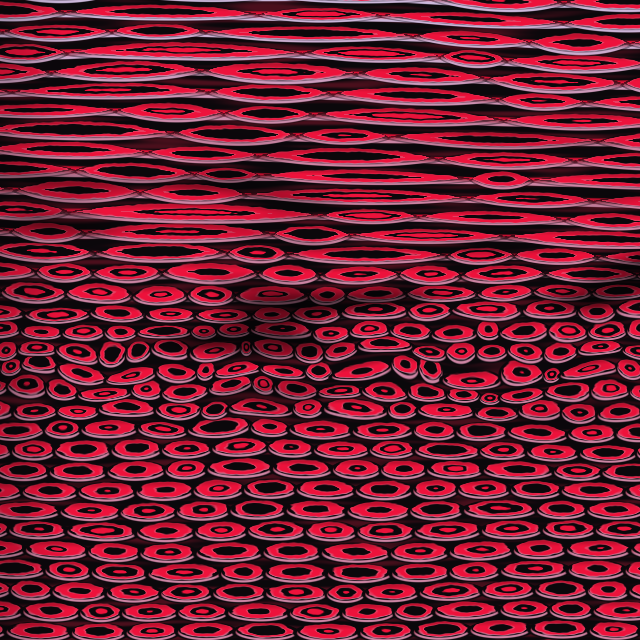
This texture is drawn by a WebGL 1 fragment shader. Its source:

```glsl
precision highp float;

uniform vec2 u_resolution;

const float ROWS = 32.0;
const float CELLS_BOTTOM = 11.5;
const float CELLS_MIDDLE = 17.0;
const float CELLS_TOP = 4.6;
const float CHAOS_HEIGHT = 0.43;
const float CHAOS_SPREAD = 0.10;
const float TILT = 0.018;
const float LIP_DROP = 0.24;
const float ROUGHNESS = 0.13;

const vec3 INK = vec3(0.045, 0.03, 0.045);
const vec3 MAROON = vec3(0.29, 0.06, 0.11);
const vec3 CRIMSON = vec3(0.52, 0.04, 0.11);
const vec3 RED = vec3(0.93, 0.07, 0.23);
const vec3 ROSE = vec3(0.88, 0.36, 0.48);
const vec3 PINK = vec3(0.80, 0.52, 0.64);
const vec3 LILAC = vec3(0.80, 0.72, 0.86);

float hash(vec2 p) {
  return fract(sin(dot(p, vec2(127.1, 311.7))) * 43758.545);
}

float gradientDot(vec2 corner, vec2 offset) {
  float angle = 6.28318 * hash(corner);
  return dot(vec2(cos(angle), sin(angle)), offset);
}

float noise(vec2 p) {
  vec2 i = floor(p), f = fract(p);
  vec2 w = f * f * f * (f * (f * 6.0 - 15.0) + 10.0);
  float low = mix(gradientDot(i, f), gradientDot(i + vec2(1, 0), f - vec2(1, 0)), w.x);
  float high = mix(gradientDot(i + vec2(0, 1), f - vec2(0, 1)), gradientDot(i + 1.0, f - 1.0), w.x);
  return mix(low, high, w.y);
}

float chaosAt(float y) {
  float t = (y - CHAOS_HEIGHT) / CHAOS_SPREAD;
  return exp(-t * t);
}

float strandAt(float y) {
  return smoothstep(0.46, 0.68, y);
}

// Coverage of the region where d is below the radius
float inside(float d, float radius, float blur) {
  return 1.0 - smoothstep(radius - blur, radius + blur, d);
}

// Oval that sharpens into a pointed lens
float lens(vec2 q, float pointed) {
  return mix(length(q), abs(q.y) + q.x * q.x, pointed);
}

// Irregular division between neighbouring cells
float cellEdge(float i, float row, float jitter) {
  return i + jitter * (hash(vec2(i, row)) - 0.5);
}

vec3 paintCell(vec3 color, vec2 q, vec2 size, float seed, float strand, float rough, vec3 highlight) {
  float pointed = 0.55 * strand;
  float d = lens(q, pointed);
  float lip = lens(q + vec2(0.0, LIP_DROP), pointed);
  float blur = 0.8 * length(q / size) / max(length(q), 0.05) / u_resolution.y;
  float body = d + rough * ROUGHNESS;
  float core = mix(0.34, 0.62, fract(seed * 17.3));
  float pupil = core * mix(0.25, 0.65, fract(seed * 31.7)) * step(0.45, fract(seed * 53.1));
  float below = smoothstep(0.3, -0.8, q.y);

  // Shadow, lower lip and dark seam
  color = mix(color, INK, inside(lip, 1.12, blur) * (1.0 - 0.6 * strand));
  color = mix(color, mix(CRIMSON, highlight, below), inside(lip, 0.99, blur));
  color = mix(color, INK, inside(d, 0.97, blur) * (1.0 - 0.55 * strand));

  // Glossy ring with pale edges
  float edge = smoothstep(0.72, 0.88, body) * (0.35 + 0.65 * below);
  vec3 ring = mix(RED, mix(ROSE, highlight, below), edge);
  ring = mix(ring, CRIMSON, 0.45 * smoothstep(0.1, 0.8, q.y));
  color = mix(color, ring, inside(body, 0.88, blur));

  // Dark core and bright pupil
  color = mix(color, ROSE, 0.6 * inside(body, core + 0.06, blur));
  color = mix(color, INK, inside(body, core, blur));
  return mix(color, RED, inside(body, pupil, blur) * step(0.01, pupil));
}

void main() {
  vec2 uv = gl_FragCoord.xy / u_resolution;
  float chaos = chaosAt(uv.y);
  vec2 p = uv;
  p.y += TILT * uv.x * strandAt(uv.y) + 0.010 * noise(uv * vec2(3.0, 5.0));
  p.y += chaos * 0.022 * noise(uv * vec2(9.0, 14.0));
  float rough = noise(uv * vec2(45.0, 130.0)) + 0.5 * noise(uv * vec2(110.0, 210.0));
  vec3 highlight = mix(PINK, LILAC, smoothstep(0.75, 1.0, uv.y));
  vec3 color = mix(INK, MAROON, smoothstep(-0.1, 0.5, noise(p * vec2(6.0, 90.0))));

  // Upper rows overlap the rows below
  for (int j = -1; j <= 1; j++) {
    float row = floor(p.y * ROWS) + float(j);
    float height = (row + 0.5) / ROWS;
    float strand = strandAt(height);
    float disorder = chaosAt(height);
    float v = 2.0 * (p.y * ROWS - row - 0.5);

    // Continuous strand joining the lenses
    float thick = 0.40 + 0.3 * noise(vec2(p.x * 5.0, row * 3.7));
    vec3 band = mix(RED, highlight, smoothstep(0.05, -thick, v));
    band = mix(band, CRIMSON, smoothstep(0.0, thick, v));
    color = mix(color, band, strand * inside(abs(v + 0.16), thick, 1.6 * ROWS / u_resolution.y));

    float count = mix(mix(CELLS_BOTTOM, CELLS_MIDDLE, disorder), CELLS_TOP, strand);
    count *= 0.9 + 0.2 * hash(vec2(row, 4.0));
    float jitter = mix(0.3, 0.75, max(strand, disorder));
    float x = p.x * count + 9.0 * hash(vec2(row, 8.0));
    for (int k = -1; k <= 1; k++) {
      float cell = floor(x) + float(k);
      float left = cellEdge(cell, row, jitter);
      float right = cellEdge(cell + 1.0, row, jitter);
      float seed = hash(vec2(cell + 13.0, row + 29.0));
      float halfHeight = mix(0.88, 0.70 + 0.3 * seed, max(strand, disorder));
      vec2 extent = vec2(0.5 * (right - left), halfHeight);
      float lift = disorder * 0.7 * (seed - 0.5) + 0.06;
      vec2 q = vec2(x - 0.5 * (left + right), v - lift) / extent;
      vec2 size = extent / vec2(count, 2.0 * ROWS);
      color = paintCell(color, q, size, seed, strand, rough, highlight);
    }
  }

  // Uneven light and darker folds
  float fold = smoothstep(0.05, 0.45, noise(uv * vec2(3.5, 16.0) + 7.0));
  color *= 1.0 - 0.55 * fold * smoothstep(0.3, 0.5, uv.y) * smoothstep(0.85, 0.6, uv.y);
  color *= 0.82 + 0.18 * smoothstep(0.0, 0.12, uv.x);
  gl_FragColor = vec4(color, 1.0);
}
```
